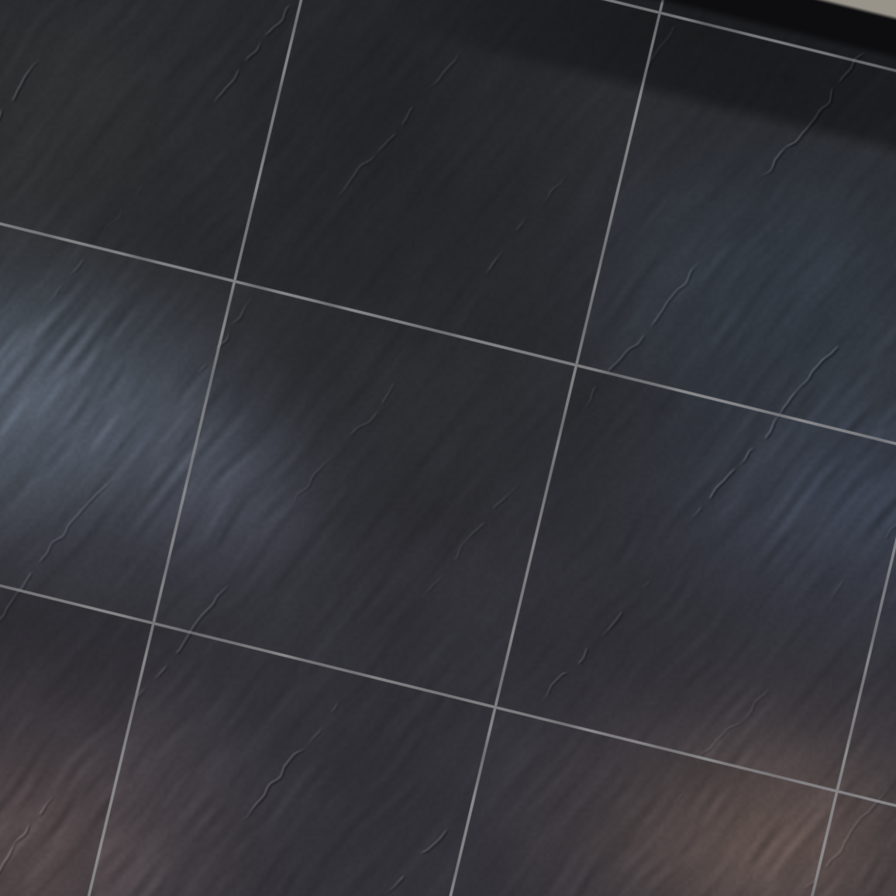
Reproduce this texture procedurally as a WebGL 2 fragment shader.

```glsl
#version 300 es
precision highp float;
// Dark slate floor tiles in a slanted grid, with thin pale joints, riven grain and soft reflections.
uniform vec2 u_resolution;
out vec4 fragColor;

#define TILE_SIDE 0.394
#define GRID_ORIGIN vec2(0.6432, 0.5924)
#define GRID_ACROSS vec2(0.3815, -0.0937)
#define GRID_UP vec2(0.0918, 0.3874)
#define PERSPECTIVE 0.015
#define JOINT_HALF_WIDTH 0.0016
#define GRAIN_DIR vec2(0.63, 0.777)
#define GRAIN_DEPTH 0.30
#define VEIN_GAP 0.178
#define VEIN_LENGTH 0.31
#define SLATE vec3(0.158, 0.162, 0.176)
#define JOINT vec3(0.56, 0.56, 0.57)

float hash(vec2 p) {
  vec3 q = fract(p.xyx * 0.1031);
  q += dot(q, q.yzx + 33.33);
  return fract((q.x + q.y) * q.z);
}

float noise(vec2 p) {
  vec2 i = floor(p), f = fract(p);
  f = f * f * (3.0 - 2.0 * f);
  return mix(mix(hash(i), hash(i + vec2(1, 0)), f.x),
             mix(hash(i + vec2(0, 1)), hash(i + vec2(1, 1)), f.x), f.y);
}

float fbm(vec2 p) {
  float sum = 0.0, amp = 0.5;
  for (int i = 0; i < 4; i++) {
    sum += amp * noise(p);
    p = p * 2.03 + 17.0;
    amp *= 0.5;
  }
  return sum;
}

// Height of the split stone; x runs across the grain, y along it.
float grainHeight(vec2 g) {
  g.x += 0.012 * noise(g * vec2(9.0, 14.0));
  return 0.6 * noise(g * vec2(48.0, 8.0) + 40.0)
       + 0.4 * noise(g * vec2(115.0, 19.0) + 90.0);
}

float glow(vec2 p, vec2 centre, vec2 radius) {
  vec2 d = (p - centre) / radius;
  return exp(-dot(d, d));
}

// Cool window light and warm lamp light mirrored on the floor.
vec3 reflections(vec2 p) {
  vec3 light = vec3(0.16, 0.19, 0.22) * glow(p, vec2(0.02, 0.56), vec2(0.17, 0.13));
  light += vec3(0.08, 0.09, 0.11) * glow(p, vec2(0.24, 0.47), vec2(0.11, 0.10));
  light += vec3(0.06, 0.08, 0.11) * glow(p, vec2(0.98, 0.44), vec2(0.20, 0.12));
  light += vec3(0.04, 0.06, 0.08) * glow(p, vec2(0.88, 0.68), vec2(0.22, 0.16));
  light += vec3(0.17, 0.12, 0.08) * glow(p, vec2(0.86, 0.06), vec2(0.20, 0.13));
  light += vec3(0.14, 0.10, 0.08) * glow(p, vec2(0.02, 0.05), vec2(0.20, 0.16));
  light += vec3(0.03, 0.03, 0.02) * glow(p, vec2(0.05, 0.86), vec2(0.16, 0.14));
  light += vec3(0.035, 0.028, 0.042) * smoothstep(0.65, 0.15, p.y);
  return light;
}

// Broken hairline veins: one segment per cell, varied in place, length and strength.
float veins(vec2 g, float pixel) {
  float lane = (g.x + 0.02) / VEIN_GAP;
  float row = (g.y - 0.64) / VEIN_LENGTH;
  vec2 id = round(vec2(lane, row));
  float wander = 0.012 * (noise(vec2(g.y * 16.0, id.x * 7.0)) - 0.5)
               + 0.005 * (noise(vec2(g.y * 70.0, id.x * 3.0)) - 0.5);
  float d = abs((lane - id.x) * VEIN_GAP + wander);
  float reach = mix(0.2, 0.48, hash(id + 21.0));
  float ends = smoothstep(reach, reach - 0.12, abs(row - id.y));
  float gaps = smoothstep(0.25, 0.6, noise(vec2(g.y * 55.0, id.x * 5.0)));
  float strength = mix(0.35, 1.0, hash(id + 64.0));
  return smoothstep(0.0012 + pixel, 0.0, d) * ends * gaps * strength;
}

void main() {
  float pixel = 1.0 / min(u_resolution.x, u_resolution.y);
  vec2 p = gl_FragCoord.xy / u_resolution;
  vec2 grain = vec2(dot(p, vec2(GRAIN_DIR.y, -GRAIN_DIR.x)), dot(p, GRAIN_DIR));

  // Slanted tile grid
  vec2 grid = inverse(mat2(GRID_ACROSS, GRID_UP)) * (p - GRID_ORIGIN);
  grid.y -= PERSPECTIVE * grid.y * grid.y;
  vec2 tile = floor(grid);

  // Slate surface
  vec3 color = SLATE + reflections(p);
  color *= 0.95 + 0.10 * hash(tile + 11.0);
  color *= 0.86 + 0.28 * fbm(p * 7.0 + tile * 5.0);
  vec2 g = grain + 0.37 * tile;
  float relief = grainHeight(g + vec2(0.004, 0.0)) - grainHeight(g);
  float roughness = 0.5 + 0.7 * noise(p * 5.0 + 3.0) + 1.5 * smoothstep(0.2, 0.34, color.b);
  color *= 1.0 + GRAIN_DEPTH * relief * roughness;
  color *= 0.97 + 0.06 * noise(p * 260.0);
  color += vec3(0.10, 0.105, 0.115) * veins(grain, pixel);
  color *= 1.0 - 0.25 * veins(grain - vec2(0.003, 0.0), pixel);

  // Joints, worn unevenly along their length
  vec2 toLine = abs(grid - round(grid)) * TILE_SIDE;
  float joint = smoothstep(JOINT_HALF_WIDTH + pixel, JOINT_HALF_WIDTH - pixel, min(toLine.x, toLine.y));
  float wear = 0.62 + 0.38 * noise(p * 38.0);
  color = mix(color, JOINT, joint * wear);

  // Shadow, black plinth and pale trim along the upper edge
  float shadow = smoothstep(0.76, 0.82, grid.y) * smoothstep(-0.9, 0.1, grid.x);
  color *= 1.0 - 0.34 * shadow * (1.0 - 0.7 * joint);
  color = mix(color, vec3(0.05, 0.05, 0.06), smoothstep(1.02, 1.05, grid.y));
  color = mix(color, vec3(0.60, 0.58, 0.54), smoothstep(1.13, 1.145, grid.y));
  fragColor = vec4(color, 1.0);
}
```
